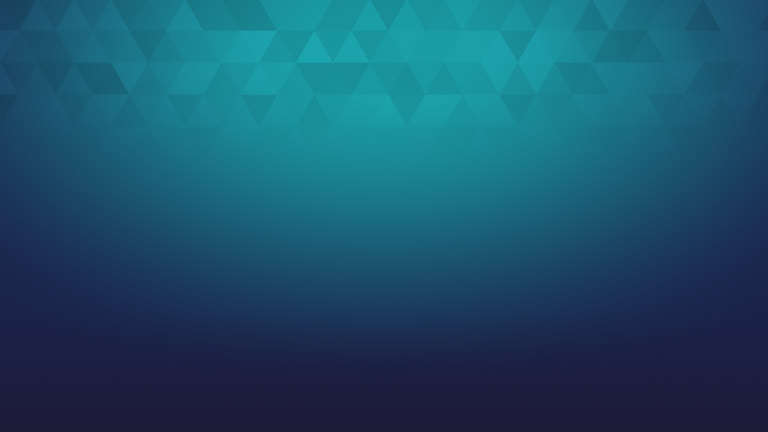
This background is drawn by a Shadertoy shader. Its source:

```glsl
// A teal glow hangs from the top of a deep navy field, under a fading triangle mosaic.
// The glow is an elliptical distance ramp; the mosaic is a skewed lattice whose
// cells are split along a diagonal and toned by a hash plus layered sines.

float hash(vec3 cell) {
    return fract(sin(dot(cell, vec3(127.1, 311.7, 74.7))) * 43758.5);
}

// Brightness offset of the triangle that holds p (p.y runs down from the top edge)
float triangleTone(vec2 p) {
    float row = (p.y + 0.003) / 0.074;
    vec2 lattice = vec2(p.x / 0.0856 - 0.5 * row, row);
    vec2 cell = floor(lattice);
    vec2 local = fract(lattice);
    float halfCell = step(1.0, local.x + local.y);

    // Slow waves gather neighbouring triangles into lighter and darker groups
    float column = cell.x + 0.5 * cell.y;
    float cluster = sin(column * 0.9 + cell.y * 1.7) + 0.6 * sin(column * 1.7 - cell.y * 2.3);
    return (hash(vec3(cell, halfCell)) - 0.5) * 0.15 + cluster * 0.018;
}

// Glow colour, falling off faster downwards than sideways
vec3 glowColor(vec2 p, float centerX) {
    float d = length(vec2((p.x - centerX) * 0.6, max(p.y - 0.13, -0.13)));
    vec3 teal = vec3(0.10, 0.60, 0.635);
    vec3 navy = vec3(0.105, 0.135, 0.29);
    vec3 color = mix(teal, navy, smoothstep(0.08, 0.80, d));

    // Dusky floor
    return mix(color, vec3(0.11, 0.10, 0.21), smoothstep(0.70, 1.05, p.y));
}

void mainImage(out vec4 fragColor, in vec2 fragCoord) {
    float aspect = iResolution.x / iResolution.y;
    vec2 p = vec2(fragCoord.x, iResolution.y - fragCoord.y) / iResolution.y;
    vec3 color = glowColor(p, 0.5 * aspect);

    // Mosaic averaged over a 3x3 grid inside the pixel for smooth edges
    float tone = 0.0;
    for (int i = 0; i < 9; i++) {
        vec2 offset = (vec2(i % 3, i / 3) - 1.0) / 3.0;
        tone += triangleTone(p + offset / iResolution.y) / 9.0;
    }
    float fade = 1.0 - smoothstep(0.14, 0.39, p.y);
    color *= 1.0 + tone * fade;

    // Fine grain keeps the long ramps free of banding
    color += (hash(vec3(floor(p * 432.0), 3.0)) - 0.5) * 0.004;
    fragColor = vec4(color, 1.0);
}
```
